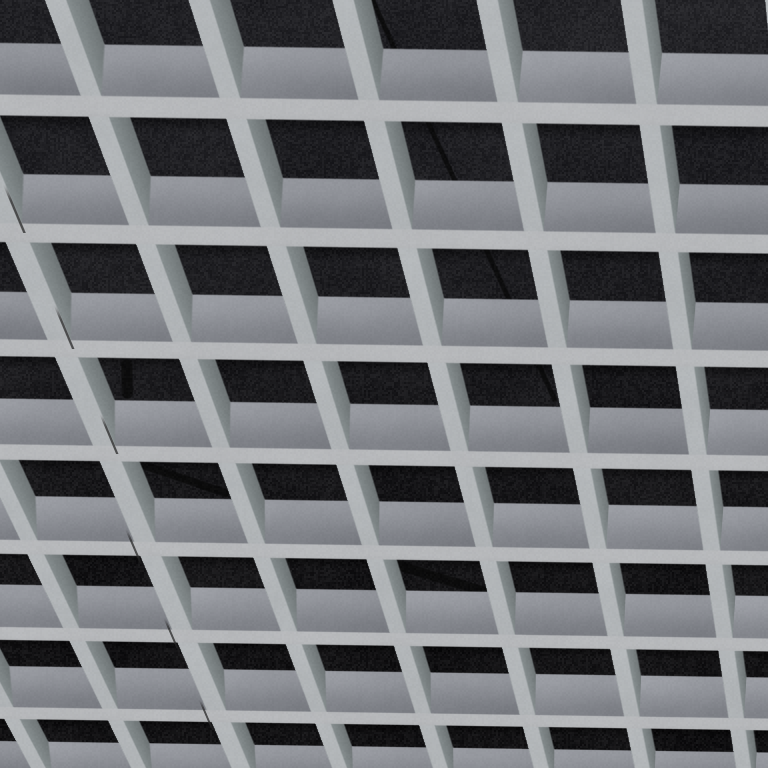
Write a three.js fragment shader that draws this pattern.

```glsl
// Pale egg-crate ceiling grid in perspective, with deep cells open to a dark void.
varying vec2 vUv;

float hash(vec2 p) {
  return fract(sin(dot(p, vec2(12.99, 78.23))) * 4375.85);
}

// Soft blotches from layered sines, about -1 to 1
float mottle(vec2 p) {
  float sum = 0.0, gain = 0.5;
  for (int i = 0; i < 4; i++) {
    sum += gain * sin(p.x + 1.7 * sin(p.y)) * cos(p.y * 1.3 - p.x * 0.4);
    p = mat2(1.6, 1.2, -1.2, 1.6) * p + 1.9;
    gain *= 0.6;
  }
  return sum;
}

float segment(vec2 p, vec2 a, vec2 b) {
  vec2 ab = b - a;
  return length(p - a - ab * clamp(dot(p - a, ab) / dot(ab, ab), 0.0, 1.0));
}

float stroke(float dist, float halfWidth) {
  return 1.0 - smoothstep(halfWidth - 0.0012, halfWidth + 0.0016, dist);
}

// Canvas position, measured down from the top, to column and row of the grid
vec2 gridCoord(vec2 p) {
  float drop = p.y - 0.1445 - 0.015 * (p.x - 0.52);
  float row = drop / (0.1754 - 0.0549 * drop);
  float column = (p.x * (1.0 + 0.0549 * row) - 0.8307 - 0.072 * row) / 0.1801;
  return vec2(column, row);
}

void main() {
  vec2 p = vec2(vUv.x, 1.0 - vUv.y);
  vec2 grid = gridCoord(p);
  vec2 cell = floor(grid);
  vec2 f = fract(grid);
  float soft = 0.0085 * (1.0 + 0.0549 * grid.y);
  float blotch = mottle(p * 24.0);
  float grain = hash(floor(p * 384.0)) - 0.5;
  float vary = hash(cell) - 0.5;

  // Slat sizes, with one wider joint beam between modules
  float joint = 1.0 - step(0.5, abs(floor(grid.x + 0.3) + 5.0));
  float slat = mix(0.148, 0.185, joint);
  float rail = 0.078;
  float sideDepth = 0.17 - 0.095 * p.x;
  float voidEnd = rail + 0.844 * (0.53 - 0.03 * cell.y);

  // Lower wall of the cell
  float up = (1.0 - rail - f.y) / (1.0 - rail - voidEnd);
  float across = (f.x - slat) / sideDepth;
  vec3 lower = mix(vec3(0.49, 0.50, 0.525), vec3(0.59, 0.60, 0.625), smoothstep(0.0, 0.95, up));
  lower += 0.035 * (0.55 - f.x) + 0.012 * blotch + 0.03 * vary;

  // Left wall, meeting the lower wall along a slanted corner
  vec3 side = mix(vec3(0.52, 0.55, 0.555), vec3(0.43, 0.455, 0.46), clamp(across, 0.0, 1.0));
  side += 0.02 * vary;
  vec3 color = mix(side, lower, smoothstep(-0.07, 0.07, across - up));

  // Void, with faint stains and cables
  vec3 shade = mix(vec3(0.13, 0.13, 0.145), vec3(0.075, 0.073, 0.08), smoothstep(0.1, 0.95, p.y));
  shade += 0.018 * blotch + 0.045 * grain + 0.025 * vary;
  shade *= mix(0.6, 1.0, smoothstep(rail, rail + 0.13, f.y));
  float cable = stroke(segment(p, vec2(0.485, 0.0), vec2(0.722, 0.52)), 0.003);
  cable = max(cable, stroke(segment(p, vec2(0.17, 0.6), vec2(0.294, 0.642)), 0.005));
  cable = max(cable, stroke(segment(p, vec2(0.518, 0.736), vec2(0.63, 0.77)), 0.006));
  cable = max(cable, stroke(segment(p, vec2(0.165, 0.475), vec2(0.166, 0.512)), 0.007));
  shade = mix(shade, vec3(0.035), cable * 0.8);
  float opening = smoothstep(-soft, soft, f.x - slat - sideDepth)
                * smoothstep(-soft, soft, voidEnd - f.y);
  color = mix(color, shade, opening);

  // Front faces of slats and rails
  float slatDist = abs(fract(grid.x - slat * 0.5 + 0.5) - 0.5) - slat * 0.5;
  float railOffset = fract(grid.y + 0.5) - 0.5;
  float railDist = abs(railOffset) - rail;
  float onSlat = smoothstep(soft, -soft, slatDist);
  float onRail = smoothstep(soft, -soft, railDist);
  vec3 slatColor = vec3(0.695, 0.71, 0.72) + 0.02 * (0.5 - f.y);
  vec3 railColor = vec3(0.715, 0.722, 0.732) - 0.25 * max(railOffset - 0.03, 0.0);
  color = mix(color, slatColor + 0.012 * blotch, onSlat);
  color = mix(color, railColor + 0.01 * blotch, onRail);

  // Broken hairline seam beside the joint beam
  float lowHalf = step(3.5, grid.y);
  float seamAt = mix(-4.825, -5.025, lowHalf);
  float broken = mix(smoothstep(0.6, 0.75, f.y), smoothstep(0.22, 0.08, abs(railOffset)), lowHalf);
  float seam = smoothstep(0.016, 0.004, abs(grid.x - seamAt)) * broken;
  color = mix(color, vec3(0.16), 0.75 * seam);

  gl_FragColor = vec4(color + 0.018 * grain, 1.0);
}
```
